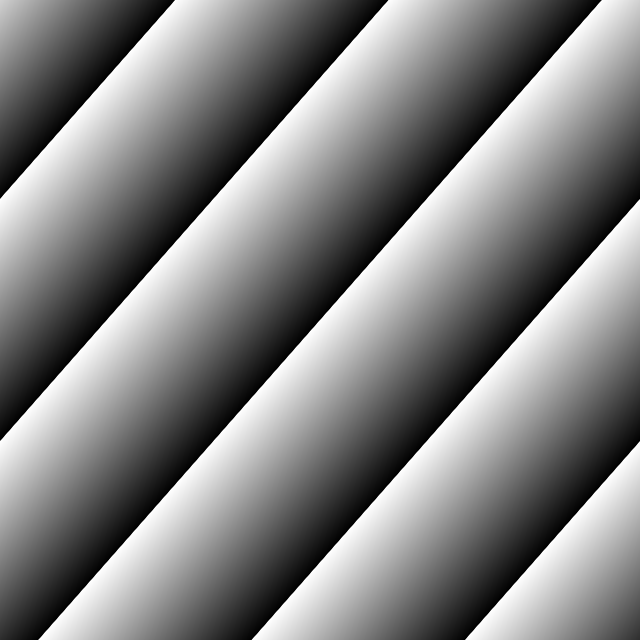
Give the GLSL for this pattern, as a WebGL 1 fragment shader.

```glsl
precision highp float;

uniform vec2 u_resolution;

// Falling ramp from white to black, with its jump softened over a width
float sawtoothRamp(float phase, float softness) {
  float t = fract(phase);
  float jumpDistance = min(t, 1.0 - t);
  return mix(0.5, 1.0 - t, smoothstep(0.0, 0.5 * softness, jumpDistance));
}

void main() {
  vec2 centered = gl_FragCoord.xy / u_resolution - 0.5;

  // Cycles across and down; one jump passes through the center
  vec2 frequency = vec2(3.0, -2.642);
  float pixelPhase = length(frequency / u_resolution);

  float shade = sawtoothRamp(dot(centered, frequency), pixelPhase);
  gl_FragColor = vec4(vec3(shade), 1.0);
}
```
